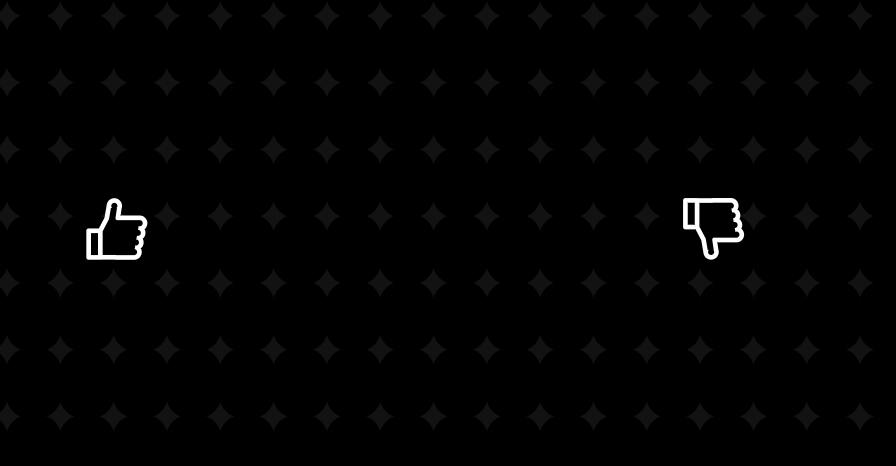
A WebGL 2 fragment shader for this pattern:

```glsl
#version 300 es
precision highp float;
// Draws a grid of dim four-pointed stars on black, with a thumb-up and a thumb-down outline.

uniform vec2 u_resolution;
out vec4 fragColor;

// All lengths are in canvas units: the canvas is CANVAS units wide and high.
const vec2 CANVAS = vec2(768.0, 399.0);
const vec3 BACKGROUND = vec3(0.0);
const vec3 STAR_COLOR = vec3(0.07);
const vec3 ICON_COLOR = vec3(1.0);

const vec2 STAR_SPACING = vec2(45.7, 57.17);  // 17 columns, 7 rows
const vec2 STAR_ORIGIN = vec2(6.0, 42.4);     // centre of the lower left star
const vec2 STAR_RADIUS = vec2(11.5, 12.5);
const float STAR_CURVE = 1.6;                 // larger values straighten the sides

const vec2 THUMB_UP_CENTER = vec2(100.0, 203.0);
const vec2 THUMB_DOWN_CENTER = vec2(611.5, 203.0);
const float LINE_WIDTH = 4.0;
const int FINGERS = 4;
const float FINGER_RADIUS = 4.6;
const vec2 FIRST_FINGERTIP = vec2(19.7, 4.9);
const vec2 FINGER_STEP = vec2(-1.6, -8.25);

// Palm and thumb, clockwise from the lower left
const int HAND_POINTS = 10;
const vec2 HAND[HAND_POINTS] = vec2[](
    vec2(-14.0, -24.3), vec2(-14.0, -1.5), vec2(-8.5, 9.0), vec2(-6.6, 20.0),
    vec2(2.6, 20.0), vec2(1.0, 9.3), vec2(19.0, 9.3), vec2(21.3, 5.0),
    vec2(17.0, -20.0), vec2(15.0, -24.3));

float coverage(float dist, float pixel) {
    return clamp(0.5 - dist / pixel, 0.0, 1.0);
}

// Star bounded by four arcs that bend towards its centre
float starDistance(vec2 p) {
    vec2 q = abs(p) / STAR_RADIUS;
    float arcRadius = length(vec2(STAR_CURVE - 1.0, STAR_CURVE));
    float arcs = arcRadius - length(q - STAR_CURVE);
    float diamond = (q.x + q.y - 1.0) * 0.7071;
    return max(arcs, diamond) * STAR_RADIUS.x;
}

float boxDistance(vec2 p, vec2 halfSize) {
    vec2 d = abs(p) - halfSize;
    return length(max(d, 0.0)) + min(max(d.x, d.y), 0.0);
}

float capsuleDistance(vec2 p, vec2 a, vec2 b, float radius) {
    vec2 ab = b - a;
    float t = clamp(dot(p - a, ab) / dot(ab, ab), 0.0, 1.0);
    return length(p - a - ab * t) - radius;
}

float palmDistance(vec2 p) {
    float nearest = 1e6;
    float side = 1.0;
    for (int i = 0; i < HAND_POINTS; i++) {
        vec2 a = HAND[i];
        vec2 b = HAND[(i + 1) % HAND_POINTS];
        nearest = min(nearest, capsuleDistance(p, a, b, 0.0));
        // Each crossing of a horizontal ray switches inside and outside
        if ((a.y > p.y) != (b.y > p.y) &&
            p.x < a.x + (b.x - a.x) * (p.y - a.y) / (b.y - a.y)) side = -side;
    }
    return side * nearest;
}

// Palm, rounded thumb tip and folded fingers
float handDistance(vec2 p) {
    float d = min(palmDistance(p), length(p - vec2(-2.0, 19.7)) - 4.6);
    for (int i = 0; i < FINGERS; i++) {
        vec2 tip = FIRST_FINGERTIP + FINGER_STEP * float(i);
        d = min(d, capsuleDistance(p, vec2(0.0, tip.y), tip, FINGER_RADIUS));
    }
    return d;
}

// Opaque thumb with a bright outline
vec3 drawThumb(vec3 color, vec2 p, float pixel) {
    float hand = handDistance(p);
    float cuff = boxDistance(p - vec2(-19.0, -13.0), vec2(5.0, 11.4));
    float outline = min(abs(hand), abs(cuff)) - 0.5 * LINE_WIDTH;
    color = mix(color, BACKGROUND, coverage(min(hand, cuff), pixel));
    return mix(color, ICON_COLOR, coverage(outline, pixel));
}

void main() {
    vec2 p = gl_FragCoord.xy / u_resolution * CANVAS;
    float pixel = CANVAS.x / u_resolution.x;

    // Star grid
    vec2 grid = (p - STAR_ORIGIN) / STAR_SPACING;
    vec2 local = (fract(grid + 0.5) - 0.5) * STAR_SPACING;
    vec3 color = mix(BACKGROUND, STAR_COLOR, coverage(starDistance(local), pixel));

    // The second thumb is the first one turned over vertically
    color = drawThumb(color, p - THUMB_UP_CENTER, pixel);
    color = drawThumb(color, (p - THUMB_DOWN_CENTER) * vec2(1.0, -1.0), pixel);

    fragColor = vec4(color, 1.0);
}
```
